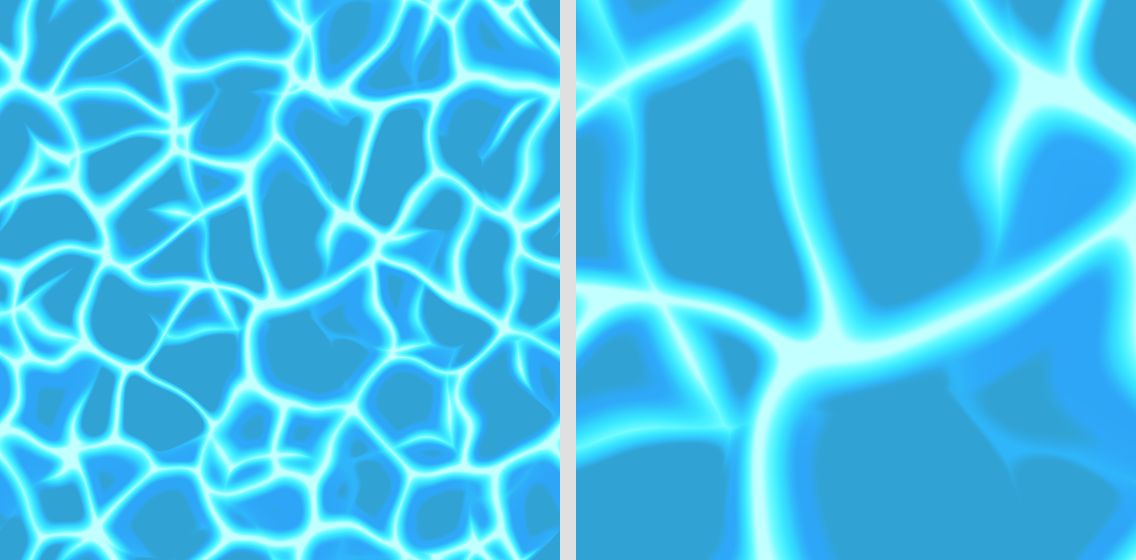
Left, the full canvas; right, a detail of the centre.
This texture is drawn by a WebGL 1 fragment shader. Its source:

```glsl
precision highp float;
// Sunlit pool water: a tiling net of bright caustic lines over blue light sheets.
uniform vec2 u_resolution;

const float TAU = 6.2831853;

vec3 hash3(vec2 cell, float seed) {
  vec3 k = vec3(dot(cell, vec2(127.1, 311.7)), dot(cell, vec2(269.5, 183.3)), dot(cell, vec2(419.2, 371.9)));
  return fract(sin(k + seed * 17.31) * 43758.545);
}

// Wrapping cell: xy = position of its point, z = its random tint
vec3 cellPoint(vec2 cell, float count, float seed) {
  vec3 h = hash3(mod(cell, count), seed);
  return vec3(cell + 0.08 + 0.84 * h.xy, h.z);
}

// Cellular noise: x = rounded distance to the cell border, y = blended cell tint
vec2 cellular(vec2 p, float count, float seed) {
  p *= count;
  vec2 home = floor(p), nearest = vec2(0.0), nearestCell = home;
  float best = 9.0, tint = 0.0, weights = 0.0;
  for (int j = -1; j <= 1; j++) {
    for (int i = -1; i <= 1; i++) {
      vec2 cell = home + vec2(float(i), float(j));
      vec3 site = cellPoint(cell, count, seed);
      vec2 r = site.xy - p;
      float d = dot(r, r), w = exp(-18.0 * d);
      tint += site.z * w;
      weights += w;
      if (d < best) {
        best = d;
        nearest = r;
        nearestCell = cell;
      }
    }
  }
  float sum = 0.0;
  for (int j = -2; j <= 2; j++) {
    for (int i = -2; i <= 2; i++) {
      vec2 cell = nearestCell + vec2(float(i), float(j));
      vec2 r = cellPoint(cell, count, seed).xy - p;
      vec2 across = r - nearest;
      if (dot(across, across) > 0.0001) {
        sum += exp(-24.0 * dot(0.5 * (r + nearest), normalize(across)));
      }
    }
  }
  return vec2(-log(sum) / 24.0, tint / weights);
}

// Periodic bending of the plane by layered sines
vec2 bend(vec2 p, float phase) {
  p += 0.018 * sin(TAU * (vec2(2.0, 3.0) * p.yx + vec2(1.0, -1.0) * p) + phase);
  p += 0.009 * sin(TAU * (vec2(5.0, 4.0) * p.yx + vec2(-2.0, 2.0) * p) + phase * 2.3);
  return p + 0.003 * sin(TAU * vec2(9.0, 10.0) * p.yx + phase * 3.7);
}

// 1 below the edge, 0 above it, with a soft step
float below(float edge, float blur, float v) {
  return 1.0 - smoothstep(edge - blur, edge + blur, v);
}

void main() {
  vec2 p = gl_FragCoord.xy / u_resolution;
  vec2 net = cellular(bend(p, 0.7), 6.0, 1.0);
  vec2 veil = cellular(bend(p, 3.9), 5.0, 4.0);

  // Slow waves vary the line strength and fade the second net in and out
  float swell = sin(TAU * (p.x * 2.0 - p.y) + 2.0 * sin(TAU * (p.y * 2.0 + p.x)));
  float fade = sin(TAU * (p.x + p.y * 2.0) + 1.0 + 2.0 * sin(TAU * (p.x * 2.0 - p.y)));
  float lineDist = net.x / (0.6 + 0.8 * net.y) + 0.012 + 0.012 * swell;
  float veilDist = veil.x * 1.2 + 0.11 + 0.1 * fade;
  float depth = -log(exp(-40.0 * lineDist) + exp(-40.0 * veilDist)) / 40.0;

  // Colour steps from the deep water up to the white-hot lines
  vec3 teal = vec3(0.19, 0.64, 0.83);
  vec3 azure = vec3(0.19, 0.79, 0.99);
  vec3 blue = mix(vec3(0.18, 0.65, 0.97), azure, 0.45 * exp(-18.0 * max(veil.x, 0.0)));
  float sheet = 0.11 + 0.16 * smoothstep(0.1, 0.9, veil.y);
  vec3 color = mix(teal, blue, below(sheet, 0.022, depth));
  color = mix(color, azure, below(0.108, 0.024, depth));
  color = mix(color, vec3(0.22, 0.91, 1.0), below(0.082, 0.022, depth));
  color = mix(color, vec3(0.40, 0.98, 1.0), below(0.055, 0.02, depth));
  color = mix(color, vec3(0.76, 1.0, 1.0), below(0.028, 0.018, depth));
  gl_FragColor = vec4(color, 1.0);
}
```
